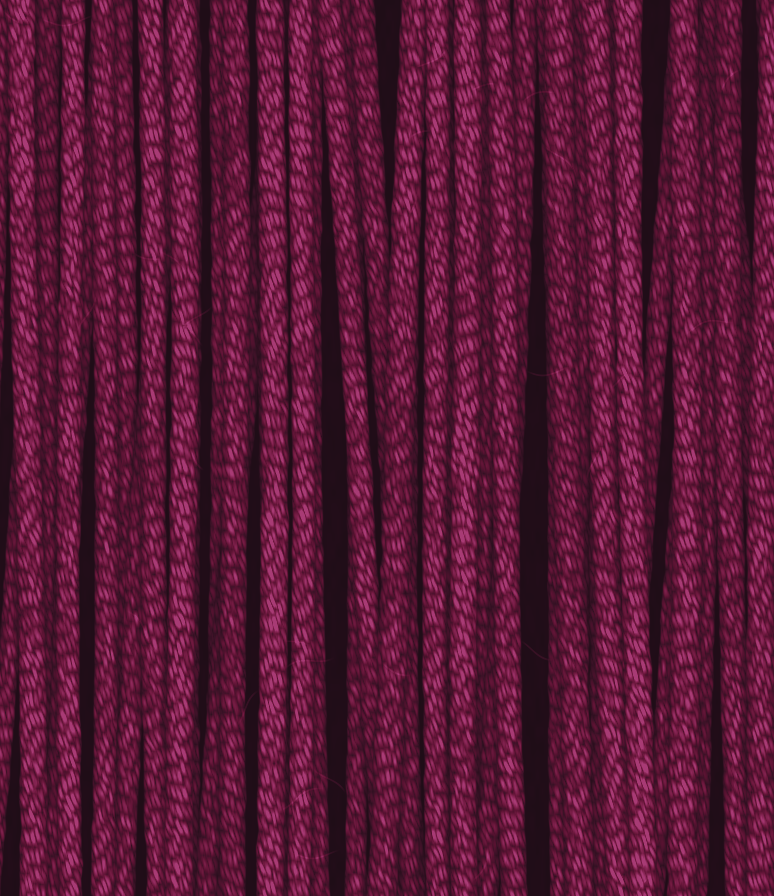
This texture is drawn by a WebGL 2 fragment shader. Its source:

```glsl
#version 300 es
precision highp float;
// Draws hanging strands of twisted plum thread with dark gaps and loose fuzz.

uniform vec2 u_resolution;
out vec4 fragColor;

float hash(vec2 p) {
    return fract(sin(dot(p, vec2(127.1, 311.7))) * 43758.5453);
}

float noise(vec2 p) {
    vec2 i = floor(p), f = fract(p);
    f = f * f * (3.0 - 2.0 * f);
    return mix(mix(hash(i), hash(i + vec2(1.0, 0.0)), f.x),
               mix(hash(i + vec2(0.0, 1.0)), hash(i + vec2(1.0, 1.0)), f.x), f.y);
}

// Dark to bright thread colours for a tone from 0 to 1.
vec3 threadColor(float tone) {
    vec3 ramp[6] = vec3[6](
        vec3(0.12, 0.05, 0.09), vec3(0.23, 0.07, 0.15), vec3(0.34, 0.07, 0.19),
        vec3(0.44, 0.10, 0.25), vec3(0.54, 0.15, 0.34), vec3(0.66, 0.23, 0.46));
    vec3 color = ramp[0];
    for (int i = 1; i < 6; i++)
        color = mix(color, ramp[i], clamp(tone * 5.0 - float(i - 1), 0.0, 1.0));
    return color;
}

// Slanted ply segments, staggered from one column to the next.
float plyFlecks(vec2 p, float seed) {
    float warp = 0.7 * noise(vec2(p.x * 90.0 + seed, p.y * 45.0));
    float column = (p.x + 0.3 * p.y) / 0.0058 + warp;
    float id = floor(column);
    float along = p.y / 0.021 + hash(vec2(id, seed));
    float across = fract(column) - 0.5;
    float bump = (1.0 - 4.0 * across * across) * sin(3.14159 * fract(along));
    return bump * mix(0.6, 1.4, hash(vec2(id + seed, floor(along))));
}

// Fine fibres, drawn out along the thread.
float fibres(vec2 p, float seed) {
    float x = p.x + 0.12 * p.y;
    return 0.6 * noise(vec2(x / 0.0022 + seed, p.y / 0.011))
         + 0.4 * noise(vec2(x / 0.0013, p.y / 0.005 + seed));
}

float strandCentre(float cell, float y, float spacing, float seed) {
    float lean = 2.0 * hash(vec2(cell, seed + 1.0)) - 1.0;
    float jitter = hash(vec2(cell, seed + 2.0)) - 0.5;
    float sway = 0.003 * sin(y * 5.0 + 6.28 * hash(vec2(cell, seed + 3.0)));
    return (cell + 0.5 + 0.6 * jitter) * spacing
         + (0.085 * lean * lean * lean + 0.012 * lean) * (y - 0.5) + sway;
}

// Lays one row of strands over the tone beneath it.
float strandLayer(vec2 p, float under, float spacing, float radius,
                  float light, float seed, float pixel) {
    float tone = under;
    float home = floor(p.x / spacing);
    for (int i = -3; i <= 3; i++) {
        float cell = home + float(i);
        float id = cell + seed * 7.0;
        float d = p.x - strandCentre(cell, p.y, spacing, seed);
        float r = radius * mix(0.88, 1.12, hash(vec2(cell, seed + 4.0)))
                * (0.92 + 0.16 * noise(vec2(p.y * 55.0, id)));
        float u = abs(d) / r;
        if (u > 1.7) continue;

        // Soft shadow beside the strand.
        tone *= mix(0.5, 1.0, smoothstep(0.9, 1.6, u));

        vec2 q = vec2(d, p.y + hash(vec2(cell, seed + 5.0)));
        float round = sqrt(max(1.0 - 0.85 * u * u, 0.0));
        float grain = 0.64 + 0.62 * (plyFlecks(q, id) - 0.43)
                    + 0.5 * (fibres(q, id) - 0.5);
        float shade = light * mix(0.86, 1.12, hash(vec2(cell, seed + 6.0)));
        shade *= 0.9 + 0.2 * noise(vec2(id, p.y * 6.0));
        float cover = 1.0 - smoothstep(r - 1.2 * pixel, r + 1.2 * pixel, abs(d));
        tone = mix(tone, shade * round * grain, cover);
    }
    return tone;
}

// Thin bent hairs scattered over the threads.
float looseFuzz(vec2 p, float aspect, float pixel) {
    float fuzz = 0.0;
    for (int i = 0; i < 36; i++) {
        float n = float(i);
        vec2 centre = vec2(hash(vec2(n, 81.0)) * aspect, hash(vec2(n, 82.0)));
        float angle = 3.14159 * hash(vec2(n, 83.0));
        vec2 axis = vec2(cos(angle), sin(angle));
        vec2 d = p - centre;
        float along = dot(d, axis);
        float bend = 0.005 * sin(along * 85.0 + n);
        float across = abs(dot(d, vec2(-axis.y, axis.x)) - bend);
        float reach = mix(0.012, 0.034, hash(vec2(n, 84.0)));
        float line = 1.0 - smoothstep(0.0003, 0.0003 + 1.2 * pixel, across);
        fuzz = max(fuzz, line * (1.0 - smoothstep(0.5 * reach, reach, abs(along))));
    }
    return fuzz;
}

void main() {
    vec2 p = gl_FragCoord.xy / u_resolution.y;
    float pixel = 1.0 / u_resolution.y;
    float aspect = u_resolution.x / u_resolution.y;

    float tone = 0.03 * noise(p * vec2(180.0, 60.0));
    tone = strandLayer(p, tone, 0.037, 0.0130, 0.80, 11.0, pixel);
    tone = strandLayer(p, tone, 0.046, 0.0148, 1.04, 23.0, pixel);
    tone += 0.16 * looseFuzz(p, aspect, pixel);

    fragColor = vec4(threadColor(clamp(tone, 0.0, 1.0)), 1.0);
}
```
